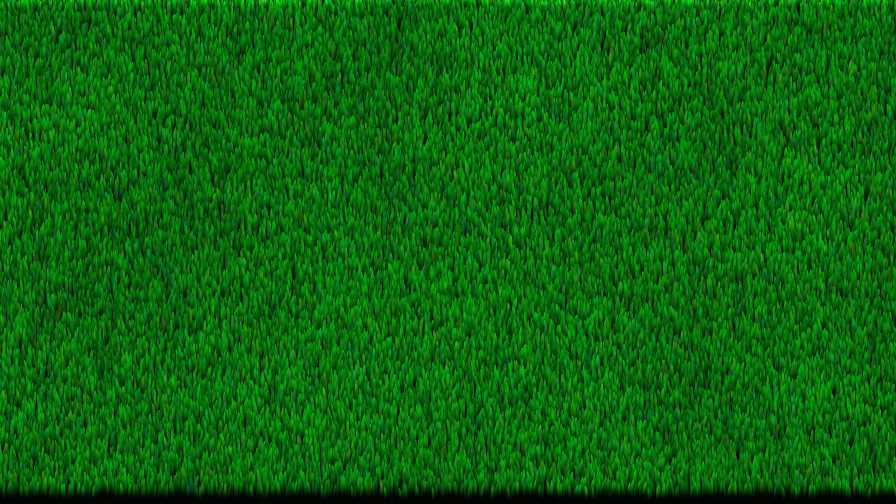
Write a Shadertoy shader that draws this texture.

```glsl
// Dense lawn of short upright grass blades above a dark strip of soil.
// Blades are scattered on a jittered grid and painted from back to front;
// each fades from a dark root to a bright tip, hiding the roots behind it.

const vec2 SPACING = vec2(0.0060, 0.0080);
const vec3 SOIL = vec3(0.010, 0.020, 0.010);
const int ROWS = 8;
const int SIDE = 2;

vec4 hash4(vec2 p) {
    vec4 q = fract(p.xyxy * vec4(0.1031, 0.1030, 0.0973, 0.1099));
    q += dot(q, q.wzxy + 33.33);
    return fract((q.xxyz + q.yzzw) * q.zywx);
}

float valueNoise(vec2 p) {
    vec2 cell = floor(p);
    vec2 f = fract(p);
    f = f * f * (3.0 - 2.0 * f);
    float low = mix(hash4(cell).x, hash4(cell + vec2(1.0, 0.0)).x, f.x);
    float high = mix(hash4(cell + vec2(0.0, 1.0)).x, hash4(cell + 1.0).x, f.x);
    return mix(low, high, f.y);
}

// Colour of a blade at height t, from 0 at the root to 1 at the tip.
vec3 bladeColor(float t, vec4 rnd, float patchLight) {
    float tip = mix(0.34, 0.69, rnd.x) * patchLight;
    float shade = mix(0.04, 1.0, smoothstep(0.15, 0.95, t));
    float red = 0.03 + 0.22 * pow(rnd.y, 14.0);
    float blue = 0.035 + 0.17 * pow(rnd.z, 7.0);
    return vec3(red, tip, blue) * shade;
}

// Coverage of a tapered, leaning blade; offset is measured from its root.
float bladeCover(vec2 offset, float height, float lean, float halfWidth, float pixel) {
    float t = offset.y / height;
    float taper = sqrt(max(1.0 - t * t * t, 0.0));
    float side = abs(offset.x - lean * t * t);
    float across = clamp((halfWidth * taper - side) / pixel + 0.5, 0.0, 1.0);
    float along = clamp(offset.y / pixel + 0.5, 0.0, 1.0)
                * clamp((height - offset.y) / pixel + 0.5, 0.0, 1.0);
    return across * along;
}

vec3 lawn(vec2 p, float pixel) {
    vec3 color = SOIL;
    vec2 home = floor(p / SPACING);
    float patchLight = 0.89 + 0.12 * valueNoise(p * 5.0) + 0.11 * valueNoise(p * 24.0);

    // Rows further down stand in front, so they are painted last.
    for (int row = 0; row < ROWS; row++) {
        for (int col = -SIDE; col <= SIDE; col++) {
            vec2 cell = home + vec2(float(col), -float(row));
            if (cell.y < 0.0) continue;
            vec4 shape = hash4(cell + 17.0);
            vec4 tint = hash4(cell + vec2(291.0, 73.0));
            vec2 offset = p - (cell + shape.xy) * SPACING;
            float height = mix(0.032, 0.052, shape.z);
            float lean = (shape.w - 0.5) * 0.011;
            float halfWidth = mix(0.0025, 0.0038, tint.w);
            float cover = bladeCover(offset, height, lean, halfWidth, pixel);
            float t = clamp(offset.y / height, 0.0, 1.0);
            color = mix(color, bladeColor(t, tint, patchLight), cover);
        }
    }
    return color;
}

void mainImage(out vec4 fragColor, in vec2 fragCoord) {
    vec2 p = fragCoord / iResolution.y;
    vec3 color = lawn(p, 1.0 / iResolution.y);

    // Thin sunlit fringe along the far edge.
    color *= 1.0 + 0.35 * smoothstep(0.985, 1.0, p.y);
    fragColor = vec4(color, 1.0);
}
```
